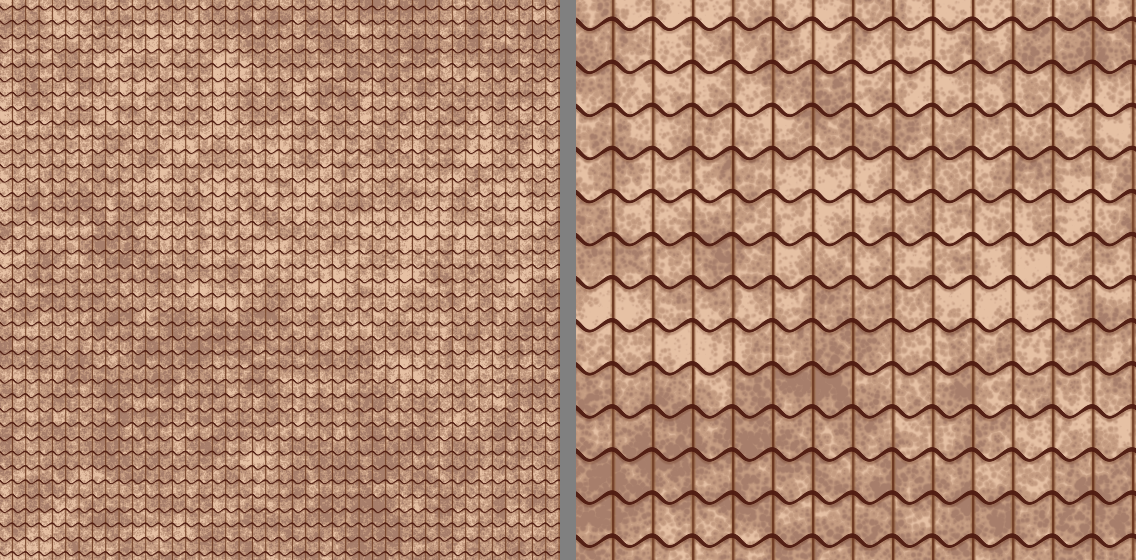
Left, the full canvas; right, a detail of the centre.
Reproduce this texture procedurally as a Shadertoy shader.

```glsl
// Weathered clay roof: a 42 by 39 grid of tiles with wavy lower edges.
// Each tile is bounded by a sine-shaped lip and a thin side joint; layered
// sines give the broad staining and cellular noise gives mottling and grain.

const float TAU = 6.2831853;

// Layout, in tiles
const vec2  TILES       = vec2(42.0, 39.0);
const vec2  GRID_SHIFT  = vec2(0.07, -0.44);
const float WAVE_HEIGHT = 0.125;
const float WAVE_SKEW   = 0.010;
const float CREST_SHIFT = 0.06;

// Half widths of the lines, in tiles
const float LIP_WIDTH   = 0.046;
const float JOINT_WIDTH = 0.030;
const float JOINT_HALO  = 0.060;

// Wear
const float TONE_BASE    = 0.56;
const float STAIN_AMOUNT = 0.28;
const float TILE_VARIETY = 0.16;
const float STAIN_BREAK  = 0.014;

// Colours
const vec3 CLAY_STAINED = vec3(0.655, 0.495, 0.420);
const vec3 CLAY_MID     = vec3(0.770, 0.610, 0.505);
const vec3 CLAY_PALE    = vec3(0.900, 0.755, 0.645);
const vec3 LIP_DARK     = vec3(0.31, 0.105, 0.065);
const vec3 JOINT_BROWN  = vec3(0.42, 0.21, 0.12);
const vec3 JOINT_OCHRE  = vec3(0.60, 0.41, 0.26);

vec2 hash2(vec2 p) {
    vec3 q = fract(p.xyx * vec3(0.1031, 0.1030, 0.0973));
    q += dot(q, q.yzx + 33.33);
    return fract((q.xx + q.yz) * q.zy);
}

// Distance to the nearest scattered point, centred near zero;
// wraps over the unit square.
float cellular(vec2 p, float cells) {
    p *= cells;
    vec2 base = floor(p);
    float nearest = 4.0;
    for (int j = -1; j <= 1; j++) {
        for (int i = -1; i <= 1; i++) {
            vec2 cell = base + vec2(i, j);
            vec2 offset = cell + hash2(mod(cell, cells) + cells) - p;
            nearest = min(nearest, dot(offset, offset));
        }
    }
    return sqrt(nearest) - 0.47;
}

// Broad warped stains, about -1 to 1
float layeredSines(vec2 p) {
    vec2 q = p * TAU;
    float sum = 0.0;
    float weight = 0.5;
    for (int i = 0; i < 4; i++) {
        float k = float(i);
        q += 0.7 * sin(q.yx * 2.0 + vec2(1.3, 4.1) * (k + 1.0));
        sum += weight * sin(q.x + 2.1 * k) * cos(q.y * 1.0 - 1.7 * k);
        weight *= 0.75;
        q *= 2.0;
    }
    return sum;
}

// Anti-aliased band of a given half width around distance zero
float band(float dist, float halfWidth, float blur) {
    return 1.0 - smoothstep(halfWidth - blur, halfWidth + blur, abs(dist));
}

void mainImage(out vec4 fragColor, in vec2 fragCoord) {
    vec2 p = fragCoord / iResolution.xy;
    vec2 grid = p * TILES + GRID_SHIFT;
    vec2 blur = 0.5 * TILES / iResolution.xy;

    // Wavy lower edge and its slope
    float phase = TAU * (grid.x + CREST_SHIFT);
    float wave = WAVE_HEIGHT * cos(phase) + WAVE_SKEW * sin(2.0 * phase);
    float slope = TAU * (2.0 * WAVE_SKEW * cos(2.0 * phase) - WAVE_HEIGHT * sin(phase));

    vec2 surface = vec2(grid.x, grid.y - wave);
    vec2 tile = floor(surface);
    vec2 uv = surface - tile;
    vec2 luck = hash2(mod(tile, TILES) + 7.0);

    // Clay tone: stains break slightly from tile to tile
    vec2 q = p + (luck - 0.5) * STAIN_BREAK;
    float tone = TONE_BASE + STAIN_AMOUNT * layeredSines(q);
    tone += 0.12 * sin(TAU * (p.y - 0.42)) + TILE_VARIETY * (luck.x - 0.5);
    tone += 0.75 * cellular(q, 15.0) + 0.70 * cellular(q, 46.0);
    tone += 0.70 * cellular(q, 125.0) + 0.75 * cellular(q, 290.0);

    // Rounded relief and the shade cast by the tile above
    tone += 0.05 * cos(phase - 2.4);
    tone -= 0.10 * smoothstep(0.82, 1.0, uv.y);
    tone = clamp(tone, 0.0, 1.0);
    vec3 color = mix(CLAY_STAINED, CLAY_MID, smoothstep(0.0, 0.5, tone));
    color = mix(color, CLAY_PALE, smoothstep(0.5, 1.0, tone));

    // Side joints: ochre halo around a thin uneven core
    float jointDist = uv.x - round(uv.x);
    float jointWear = 0.70 + 0.30 * hash2(vec2(round(surface.x), tile.y) + 31.0).x;
    color = mix(color, JOINT_OCHRE, 0.55 * band(jointDist, JOINT_HALO, 0.02 + blur.x));
    color = mix(color, JOINT_BROWN, jointWear * band(jointDist, JOINT_WIDTH, blur.x));

    // Dark lip line with a thin soft shadow below it
    float lipDist = (uv.y - round(uv.y)) / sqrt(1.0 + slope * slope);
    float lipWidth = LIP_WIDTH * (0.9 + 0.25 * sin(phase + 1.0));
    color = mix(color, JOINT_BROWN, 0.30 * band(lipDist + 0.03, 0.065, 0.02 + blur.y));
    color = mix(color, LIP_DARK, 0.95 * band(lipDist, lipWidth, blur.y));

    fragColor = vec4(color, 1.0);
}
```
